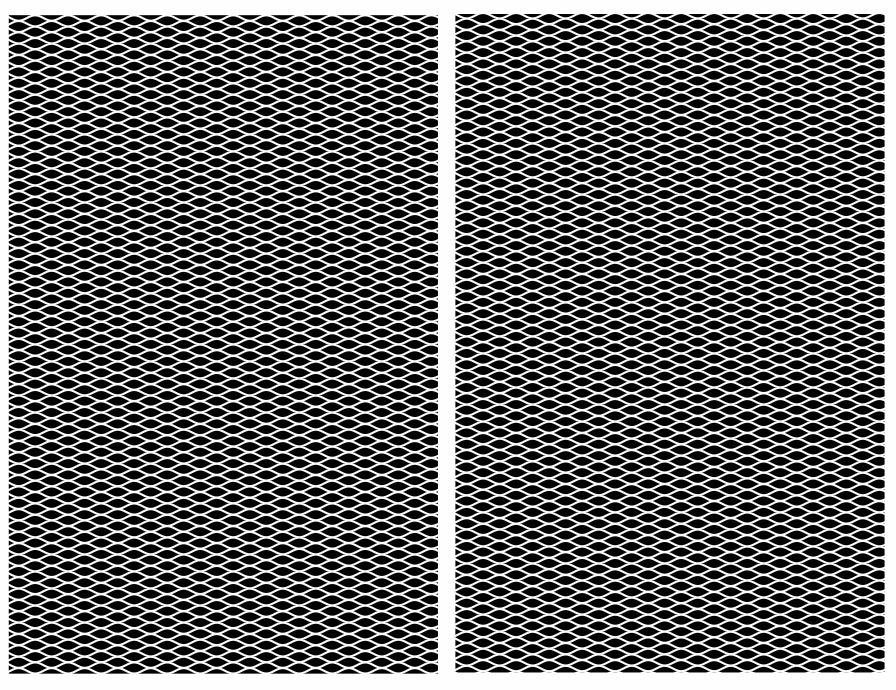
A Shadertoy shader for this pattern:

```glsl
// Two upright panels of black expanded-metal mesh on a white ground.
// Each mesh is two families of opposed cosine strands that meet at the joints,
// drawn with slope-corrected distances and pixel-wide coverage.

const float TAU = 6.2831853;
const vec2 PANEL_SIZE = vec2(0.622, 0.9543);
const vec2 CELL_COUNT = vec2(13.0, 58.0);

// Coverage of a signed distance, negative inside.
float coverage(float dist, float pixel) {
    return clamp(0.5 - dist / pixel, 0.0, 1.0);
}

float distToInteger(float v) {
    return abs(fract(v + 0.5) - 0.5);
}

// Signed distance to the strands, in canvas heights.
float meshDistance(vec2 p, vec2 phase) {
    vec2 cell = PANEL_SIZE / CELL_COUNT;
    vec2 q = p / cell + phase;
    float sway = 0.235 * cos(TAU * q.x);
    float slope = 0.235 * TAU * sin(TAU * q.x) * cell.y / cell.x;
    float rising = distToInteger(q.y - sway);
    float falling = distToInteger(q.y - 0.5 + sway);
    float centre = min(rising, falling) * cell.y / sqrt(1.0 + slope * slope);
    return centre - 0.092 * cell.y;
}

// Lays one panel over the ground shade.
float drawPanel(float shade, vec2 p, vec2 corner, vec2 phase, float pixel) {
    vec2 local = p - corner;
    vec2 edge = abs(local - 0.5 * PANEL_SIZE) - 0.5 * PANEL_SIZE;
    float inside = coverage(edge.x, pixel) * coverage(edge.y, pixel);
    float strand = coverage(meshDistance(local, phase), pixel);
    return mix(shade, mix(0.01, 0.99, strand), inside);
}

void mainImage(out vec4 fragColor, in vec2 fragCoord) {
    float pixel = 1.0 / iResolution.y;
    vec2 p = fragCoord * pixel;

    // White ground, then the left and the slightly higher right panel.
    float shade = 0.995;
    shade = drawPanel(shade, p, vec2(0.0127, 0.0237), vec2(-0.30, 0.75), pixel);
    shade = drawPanel(shade, p, vec2(0.6600, 0.0254), vec2(-0.84, 0.15), pixel);

    fragColor = vec4(vec3(shade), 1.0);
}
```
